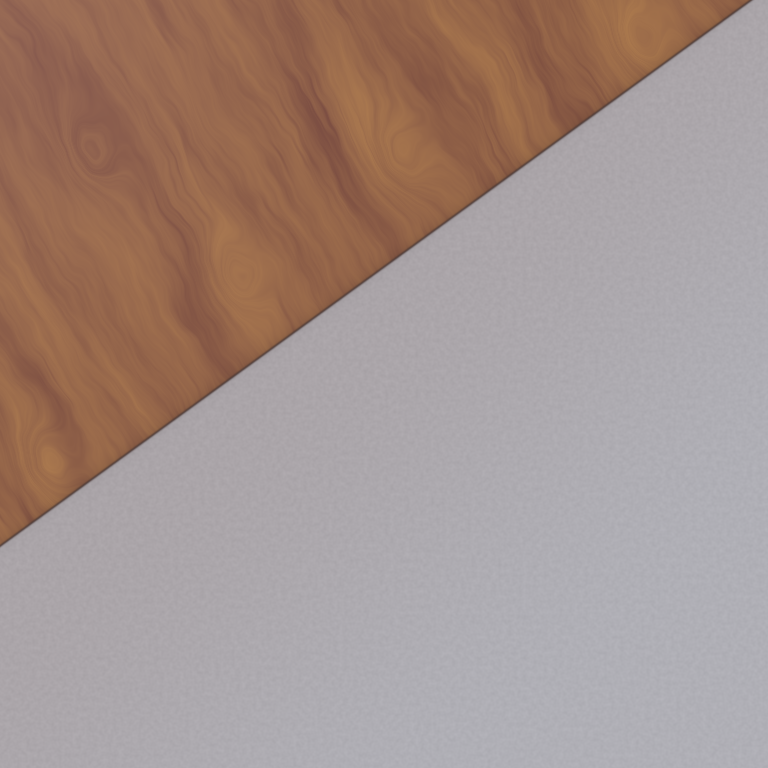
A three.js fragment shader for this texture:

```glsl
// A slab of warm polished wood meeting a pale satin surface along a slanted seam.
// Wood grain is stretched gradient noise over a warped coordinate, which swells
// around knots to close into rings; the plain side is a soft gradient with speckle.

varying vec2 vUv;

const vec2 SEAM_START = vec2(0.0, 0.289);
const vec2 SEAM_DIR = vec2(0.809, 0.588);
const float SEAM_SOFT = 0.0012;
const float GRAIN_TILT = 0.10;
const float GRAIN_WARP = 0.022;
const float KNOT_SWELL = 0.065;
const float SPECKLE = 0.022;

const vec3 WOOD_DARK = vec3(0.475, 0.295, 0.245);
const vec3 WOOD_MID = vec3(0.580, 0.393, 0.280);
const vec3 WOOD_LIGHT = vec3(0.665, 0.470, 0.300);
const vec3 WOOD_HAZE = vec3(0.660, 0.490, 0.450);
const vec3 PLAIN_WARM = vec3(0.668, 0.645, 0.660);
const vec3 PLAIN_COOL = vec3(0.688, 0.686, 0.712);
const vec3 SEAM_SHADE = vec3(0.270, 0.200, 0.190);

vec2 hashGradient(vec2 cell) {
  vec3 q = fract(cell.xyx * vec3(0.1031, 0.1030, 0.0973));
  q += dot(q, q.yzx + 33.33);
  float angle = 6.2832 * fract((q.x + q.y) * q.z);
  return vec2(cos(angle), sin(angle));
}

// Gradient noise, roughly -0.7 to 0.7
float noise(vec2 p) {
  vec2 i = floor(p);
  vec2 f = p - i;
  vec2 w = f * f * f * (f * (f * 6.0 - 15.0) + 10.0);
  float a = dot(hashGradient(i), f);
  float b = dot(hashGradient(i + vec2(1.0, 0.0)), f - vec2(1.0, 0.0));
  float c = dot(hashGradient(i + vec2(0.0, 1.0)), f - vec2(0.0, 1.0));
  float d = dot(hashGradient(i + 1.0), f - 1.0);
  return mix(mix(a, b, w.x), mix(c, d, w.x), w.y);
}

float fbm(vec2 p) {
  float sum = 0.0;
  float amp = 1.0;
  for (int i = 0; i < 4; i++) {
    sum += amp * noise(p);
    p = p * 2.03 + 17.3;
    amp *= 0.55;
  }
  return sum;
}

// Soft elliptical spot
float blob(vec2 p, vec2 centre, vec2 radius) {
  vec2 d = (p - centre) / radius;
  return exp(-dot(d, d));
}

// g.x runs along the seam, g.y away from it
vec3 wood(vec2 g) {
  vec2 s = vec2(g.x - GRAIN_TILT * g.y, g.y);
  vec2 wobble = s + 0.004 * vec2(noise(s * 45.0), noise(s * 45.0 + 9.0));

  // Knots bend the fibres into closed rings
  vec2 knotSize = vec2(0.028, 0.044);
  float knots = blob(wobble, vec2(0.363, 0.349), knotSize)
    + blob(wobble, vec2(0.444, 0.106), knotSize)
    + blob(wobble, vec2(0.711, 0.105), knotSize * 1.15)
    + blob(wobble, vec2(0.108, 0.056), knotSize)
    + blob(wobble, vec2(1.057, 0.043), knotSize);
  float bend = GRAIN_WARP * fbm(vec2(s.x * 6.0, s.y * 5.0) + 3.0);
  float across = s.x + bend + KNOT_SWELL * knots;

  // Broad light and dark figure
  vec2 b = vec2(s.x + 1.2 * bend, s.y);
  float light = 0.8 * blob(b, vec2(0.445, 0.13), vec2(0.036, 0.12))
    + 0.65 * blob(b, vec2(0.710, 0.14), vec2(0.044, 0.12))
    + 0.6 * blob(b, vec2(0.860, 0.12), vec2(0.032, 0.18))
    + 0.5 * blob(b, vec2(0.212, 0.14), vec2(0.030, 0.17))
    + 0.7 * blob(b, vec2(0.108, 0.04), vec2(0.030, 0.07))
    + 0.6 * blob(b, vec2(1.055, 0.05), vec2(0.045, 0.10));
  float dark = 0.75 * blob(b, vec2(0.640, 0.17), vec2(0.024, 0.20))
    + 0.75 * blob(b, vec2(0.785, 0.12), vec2(0.022, 0.17))
    + 0.7 * blob(b, vec2(0.382, 0.07), vec2(0.028, 0.13))
    + 0.6 * blob(b, vec2(0.145, 0.12), vec2(0.020, 0.14))
    + 0.5 * blob(b, vec2(0.935, 0.06), vec2(0.034, 0.12))
    + 0.45 * blob(b, vec2(0.370, 0.40), vec2(0.060, 0.11));

  // Streaks, thin dark veins and fine fibres
  float streaks = fbm(vec2(across * 26.0, s.y * 3.0));
  float fibres = fbm(vec2(across * 100.0, s.y * 9.0) + 41.0);
  float vein = 1.0 - smoothstep(0.0, 0.12, abs(noise(vec2(across * 38.0, s.y * 3.5) + 70.0)));
  vein *= smoothstep(-0.1, 0.4, noise(s * vec2(14.0, 7.0) + 20.0));
  float pores = noise(vec2(across * 330.0, s.y * 38.0));
  float tone = 0.85 * (light - dark) + 0.65 * streaks + 0.34 * fibres
    - 0.38 * vein + 0.12 * pores;
  tone = clamp(tone, -1.0, 1.0);
  vec3 colour = mix(WOOD_MID, WOOD_LIGHT, max(tone, 0.0));
  return mix(colour, WOOD_DARK, max(-tone, 0.0));
}

vec3 plain(vec2 p, float depth) {
  float cool = smoothstep(0.0, 0.65, depth + 0.16 * (p.x - 0.4));
  float grit = noise(p * 150.0) + 0.7 * noise(p * 285.0 + 5.0);
  return mix(PLAIN_WARM, PLAIN_COOL, cool) + SPECKLE * grit;
}

void main() {
  vec2 q = vUv - SEAM_START;
  vec2 g = vec2(dot(q, SEAM_DIR), dot(q, vec2(-SEAM_DIR.y, SEAM_DIR.x)));

  // Pale sheen in the upper left corner
  float haze = 0.32 * blob(vUv, vec2(0.0, 1.0), vec2(0.38, 0.42));
  vec3 woodColour = mix(wood(g), WOOD_HAZE, haze);
  woodColour *= 1.0 - 0.10 * exp(-max(g.y, 0.0) / 0.008);
  vec3 plainColour = plain(vUv, -g.y) * (1.0 - 0.05 * exp(min(g.y, 0.0) / 0.006));

  // Join the surfaces with a narrow shaded seam
  vec3 colour = mix(plainColour, woodColour, smoothstep(-SEAM_SOFT, SEAM_SOFT, g.y));
  float seam = exp(-g.y * g.y / (2.0 * SEAM_SOFT * SEAM_SOFT));
  gl_FragColor = vec4(mix(colour, SEAM_SHADE, 0.7 * seam), 1.0);
}
```
